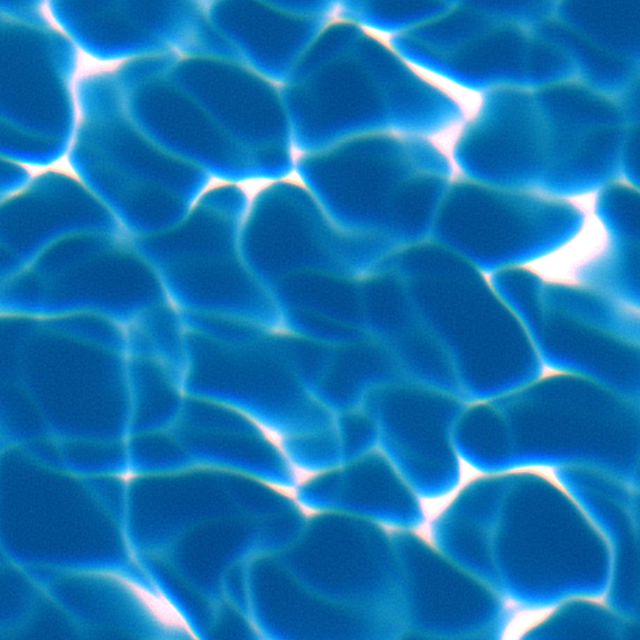
Give the GLSL for this texture, as a WebGL 1 fragment shader.

```glsl
precision highp float;
// Sunlight caustics rippling over the floor of a blue pool, with colour fringes and film grain.
uniform vec2 u_resolution;

vec2 hash2(vec2 p) {
  p = vec2(dot(p, vec2(127.1, 311.7)), dot(p, vec2(269.5, 183.3)));
  return fract(sin(p) * 43758.55);
}

float gradientDot(vec2 cell, vec2 offset, vec2 f) {
  return dot(hash2(cell + offset) * 2.0 - 1.0, f - offset);
}

float gradientNoise(vec2 p) {
  vec2 i = floor(p), f = fract(p);
  vec2 u = f * f * f * (f * (f * 6.0 - 15.0) + 10.0);
  vec2 e = vec2(1.0, 0.0);
  return mix(mix(gradientDot(i, e.yy, f), gradientDot(i, e.xy, f), u.x),
             mix(gradientDot(i, e.yx, f), gradientDot(i, e.xx, f), u.x), u.y);
}

// Distances to the three nearest scattered cell centres
vec3 nearestThree(vec2 p) {
  vec2 i = floor(p), f = fract(p);
  vec3 d = vec3(8.0);
  for (int y = -1; y <= 1; y++) {
    for (int x = -1; x <= 1; x++) {
      vec2 cell = vec2(float(x), float(y));
      float r = length(cell + 0.05 + 0.9 * hash2(i + cell) - f);
      if (r < d.x) d = vec3(r, d.xy);
      else if (r < d.y) d = vec3(d.x, r, d.y);
      else d.z = min(d.z, r);
    }
  }
  return d;
}

// Net of bright, uneven lines that flare where they meet
float causticNet(vec2 p, float width) {
  vec2 bend = vec2(gradientNoise(p * 0.9 + 3.7), gradientNoise(p * 0.9 + 31.2));
  vec2 ripple = vec2(gradientNoise(p * 2.1 + 11.5), gradientNoise(p * 2.1 + 47.9));
  vec3 d = nearestThree(p + 0.65 * bend + 0.16 * ripple);
  float edge = (d.y - d.x) / width;
  float node = (d.z - d.x) / width;
  float power = smoothstep(-0.4, 0.45, gradientNoise(p * 0.8 + 19.3));
  float line = 0.75 * exp(-60.0 * edge * edge) + 0.22 * exp(-5.0 * edge);
  float flare = 0.9 * exp(-26.0 * node * node) + 0.25 * exp(-4.5 * node);
  return line * (0.15 + 0.75 * power) + flare * (0.2 + 0.9 * power);
}

// A strong net over a fainter, finer one
float light(vec2 p, float width) {
  vec2 q = vec2(p.x - 0.1 * p.y, p.y + 0.25 * p.x);
  float strong = causticNet(q * vec2(4.6, 6.0) + 5.3, width);
  float faint = causticNet(q * vec2(5.6, 7.4) + 71.6, width * 1.2);
  return strong + 0.38 * faint;
}

void main() {
  vec2 p = gl_FragCoord.xy / min(u_resolution.x, u_resolution.y);

  // Dispersion: blue spreads above each line, red gathers below it
  float red = light(p + vec2(0.001, 0.006), 0.95);
  float green = light(p + vec2(0.0, 0.003), 1.05);
  float blue = light(p - vec2(0.0, 0.008), 1.25);

  vec3 water = vec3(0.005, 0.31, 0.57);
  water += vec3(0.0, 0.04, 0.03) * gradientNoise(p * 4.0 + 8.0);
  vec3 color = water + vec3(0.48 * red * red * red, 0.42 * green, 0.31 * blue);

  // Fine coloured grain
  vec2 g = p * 230.0;
  vec3 grain = vec3(gradientNoise(g), gradientNoise(g + 57.3), gradientNoise(g + 113.8));
  color += 0.07 * grain;

  gl_FragColor = vec4(clamp(color, 0.0, 1.0), 1.0);
}
```
